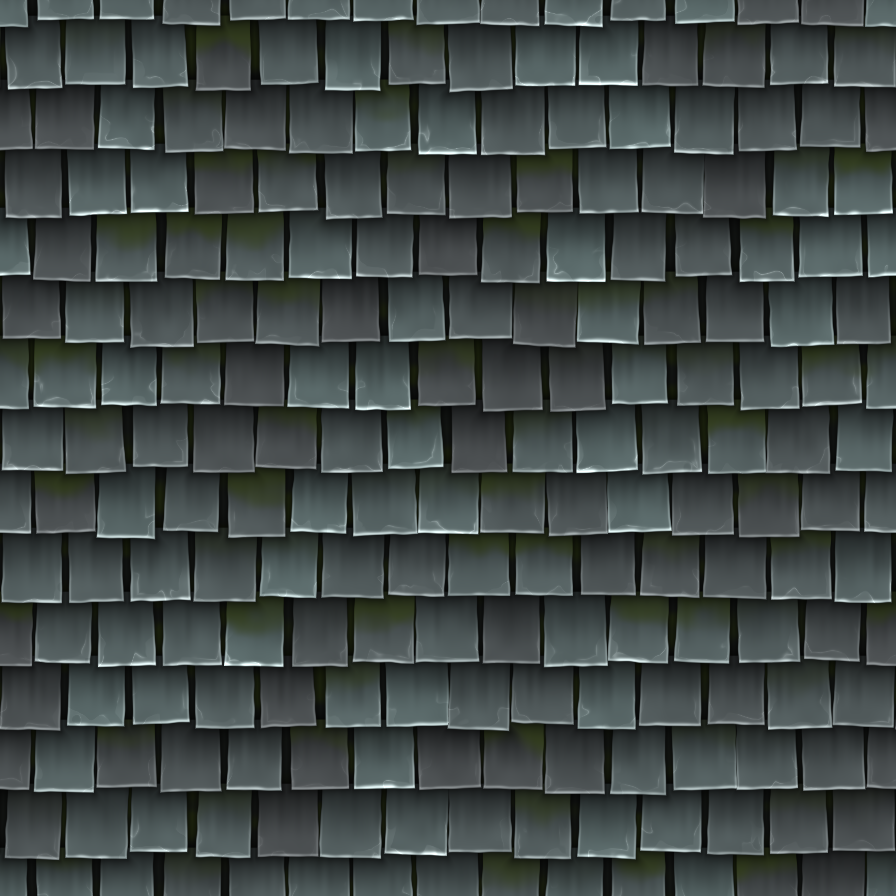
Write a Shadertoy shader that draws this texture.

```glsl
const float COUNT = 14.0; // slates across and rows down

vec4 hash4(vec2 p) {
    vec4 k = vec4(dot(p, vec2(127.1, 311.7)), dot(p, vec2(269.5, 183.3)),
                  dot(p, vec2(419.2, 371.9)), dot(p, vec2(87.3, 251.1)));
    return fract(sin(k) * 43758.55);
}

// Value noise on a wrapping lattice
float noise(vec2 p) {
    vec2 i = floor(p), f = fract(p);
    f = f * f * (3.0 - 2.0 * f);
    float wrap = 2.0 * COUNT;
    float a = hash4(mod(i, wrap)).x;
    float b = hash4(mod(i + vec2(1, 0), wrap)).x;
    float c = hash4(mod(i + vec2(0, 1), wrap)).x;
    float d = hash4(mod(i + vec2(1, 1), wrap)).x;
    return mix(mix(a, b, f.x), mix(c, d, f.x), f.y);
}

// Distance to one uneven slate; q is (from its centre, above its row line)
float slate(vec2 q, vec4 h, vec2 seed, out float above) {
    q.x += (h.x - 0.5) * 0.08 * (q.y - 0.5) + (h.y - 0.5) * 0.05;
    float wobble = 0.02 * (noise(q * 5.0 + seed) - 0.5);
    float halfWidth = mix(0.43, 0.505, h.z) - 0.025 * h.y * q.y + wobble;
    above = q.y - (h.w - 0.5) * 0.13 - (h.x - 0.5) * 0.09 * q.x + wobble;
    vec2 d = vec2(abs(q.x) - halfWidth, max(-above, q.y - 1.12));
    return length(max(d, 0.0)) + min(max(d.x, d.y), 0.0);
}

// Surface colour; inside is the depth from the rim, above the height from the lower edge
vec3 slateColor(vec2 q, vec2 id, vec2 seed, float inside, float above, float px) {
    vec4 h = hash4(id + 31.0);
    float wear = mix(0.25, 1.0, h.x * h.y + 0.35 * h.x);
    vec3 color = mix(vec3(0.275, 0.290, 0.297), vec3(0.335, 0.395, 0.395), h.x);
    color *= mix(1.06, 0.66, smoothstep(0.15, 0.95, above));

    // Soft vertical streaks and clouding
    float streak = noise(vec2(q.x * 11.0, q.y * 0.7) + seed);
    color *= 1.0 + 0.16 * (streak - 0.5) * smoothstep(0.1, 0.7, above);
    color *= 0.95 + 0.10 * noise(q * 3.0 + seed + 5.0);

    // Flaked patches with a bright broken outline
    vec2 warp = vec2(noise(q * 4.0 + seed + 9.0), noise(q * 4.0 + seed + 13.0));
    float flake = inside + 0.13 - 0.34 * noise(q * 3.2 + warp * 1.6 + seed);
    float low = 1.0 - smoothstep(0.25, 0.62, above);
    float broken = smoothstep(0.35, 0.8, noise(q * 5.0 + seed + 17.0));
    color += 0.045 * low * wear * (1.0 - smoothstep(-px, px, flake));
    color += 0.20 * low * wear * broken * exp(-abs(flake) / 0.014);

    // Worn rim, strongest along the lower edge and at its chips
    vec3 shine = vec3(0.97, 1.0, 1.0);
    float chips = noise(vec2(q.x * 6.0, 3.0) + seed);
    float bottom = exp(-pow((above - 0.032) / (0.016 + 0.022 * chips * wear), 2.0));
    color += shine * bottom * (0.07 + 0.36 * wear * smoothstep(0.1, 0.85, chips));
    float side = exp(-pow((inside - 0.022) / 0.016, 2.0));
    color += shine * side * (0.04 + 0.13 * wear) * (1.0 - smoothstep(0.2, 0.95, above));
    color += 0.035 * exp(-inside * 16.0) * low;
    return color * smoothstep(-0.03, 0.02, inside);
}

void mainImage(out vec4 fragColor, in vec2 fragCoord) {
    float px = COUNT / iResolution.y;
    vec2 p = fragCoord / iResolution.y * COUNT - vec2(0.0, 0.638);
    float mossNoise = 0.6 * noise(p * 2.0) + 0.4 * noise(p * 4.0);
    vec3 moss = vec3(0.19, 0.235, 0.09);

    // Dark underlay with moss
    vec3 color = mix(vec3(0.11, 0.125, 0.115), moss * 0.9, smoothstep(0.4, 0.75, mossNoise));

    // Rows from lower to upper, each overlapping the one beneath
    for (int j = -1; j <= 1; j++) {
        float row = floor(p.y) + float(j);
        float stagger = 0.5 * mod(row, 2.0);
        float column = floor(p.x - stagger);
        float nearest = 10.0, above = 0.0;
        vec2 local = vec2(0.0), id = vec2(0.0);
        for (int i = -1; i <= 1; i++) {
            float c = column + float(i);
            vec2 cell = mod(vec2(c, row), COUNT);
            vec2 q = p - vec2(c + 0.5 + stagger, row);
            float height;
            float d = slate(q, hash4(cell), cell * 7.3, height);
            if (d < nearest) {
                nearest = d;
                above = height;
                local = q;
                id = cell;
            }
        }

        // Shadow cast on the row beneath
        color *= 1.0 - 0.62 * exp(-max(nearest, 0.0) * 7.0);

        // Slate with moss below the overlap
        vec3 surface = slateColor(local, id, id * 7.3, -nearest, above, px);
        float mossy = smoothstep(0.55, 0.95, hash4(id + 57.0).x);
        mossy *= smoothstep(0.55, 0.95, above + 0.5 * (mossNoise - 0.5));
        surface = mix(surface, moss * 1.15, 0.75 * mossy);
        color = mix(color, surface, 1.0 - smoothstep(-px * 0.6, px * 0.6, nearest));
    }
    fragColor = vec4(color, 1.0);
}
```
